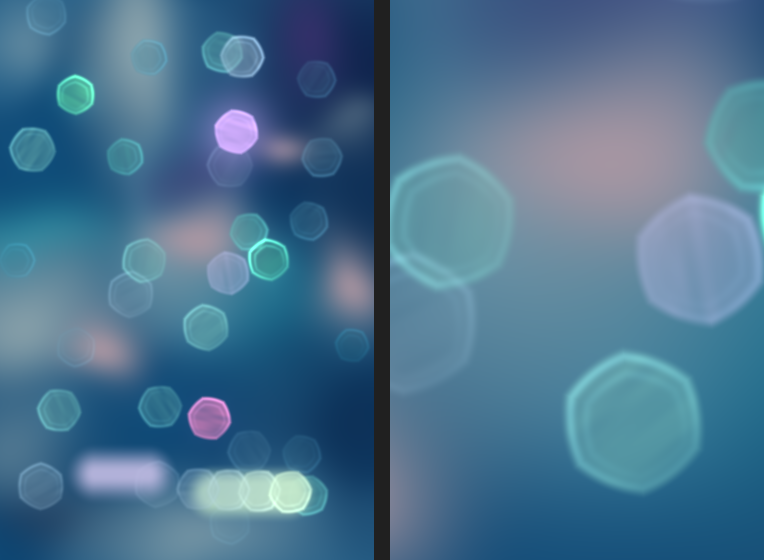
Left: the whole. Right: its middle third, enlarged.
Write a Shadertoy shader that draws this background.

```glsl
// Soft teal and navy bokeh: blurred washes of light with hexagonal lens discs.

// Units: canvas width = 1, origin at the lower left.
const vec3 NAVY   = vec3(0.05, 0.18, 0.33);
const vec3 INK    = vec3(0.06, 0.13, 0.29);
const vec3 BLUE   = vec3(0.15, 0.39, 0.55);
const vec3 DEEP   = vec3(0.04, 0.27, 0.45);
const vec3 TEAL   = vec3(0.13, 0.50, 0.60);
const vec3 MIST   = vec3(0.59, 0.67, 0.69);
const vec3 ROSE   = vec3(0.70, 0.60, 0.64);
const vec3 PLUM   = vec3(0.23, 0.19, 0.43);
const vec3 MINT   = vec3(0.36, 0.87, 0.66);
const vec3 CREAM  = vec3(0.75, 0.89, 0.77);
const vec3 VIOLET = vec3(0.79, 0.64, 0.96);
const vec3 PINK   = vec3(0.86, 0.50, 0.74);
const vec3 SILVER = vec3(0.60, 0.72, 0.80);

const float DISC_RADIUS = 0.056;
const float EDGE = 0.005;          // softness of disc borders
const float RIM_WIDTH = 0.0045;
const float WARP = 0.07;           // irregularity of the washes
const ivec2 SCATTER_GRID = ivec2(4, 6);

float hash(vec2 p) {
    vec3 q = fract(p.xyx * vec3(0.1031, 0.1030, 0.0973));
    q += dot(q, q.yzx + 33.33);
    return fract((q.x + q.y) * q.z);
}

float noise(vec2 p) {
    vec2 i = floor(p), f = fract(p);
    f = f * f * (3.0 - 2.0 * f);
    return mix(mix(hash(i), hash(i + vec2(1, 0)), f.x),
               mix(hash(i + vec2(0, 1)), hash(i + vec2(1, 1)), f.x), f.y);
}

mat2 rotation(float a) {
    return mat2(cos(a), sin(a), -sin(a), cos(a));
}

// Rounded hexagon, halfway between a circle and a six-blade aperture
float aperture(vec2 q) {
    vec2 a = abs(q);
    return mix(length(q), max(dot(a, vec2(0.866, 0.5)), a.y), 0.45);
}

// Wide gaussian patch of colour
void wash(inout vec3 col, vec2 q, vec2 size, vec3 tint, float amount) {
    q /= size;
    col = mix(col, tint, amount * exp(-dot(q, q)));
}

// Lens disc: grained fill, uneven bright rim and a faint halo
void disc(inout vec3 col, vec2 q, float r, vec3 tint, float fill, float rim, float seed) {
    q = rotation(seed) * q;
    float d = aperture(q) - r;
    float inside = smoothstep(EDGE, -EDGE, d);
    float grain = noise(q * vec2(18.0, 85.0) + seed * 17.0);
    float side = 0.5 + 0.5 * q.y / (length(q) + 0.001);
    float ring = (d + 0.005) / RIM_WIDTH;
    float inner = (d + 0.014 + 0.006 * side) / RIM_WIDTH;
    float glint = exp(-ring * ring) + 0.35 * exp(-inner * inner);
    col = mix(col, tint, inside * fill * (0.75 + 0.35 * grain));
    col += tint * rim * glint * (0.25 + 0.75 * side);
    col += tint * rim * 0.12 * exp(-max(d, 0.0) * 32.0) * (1.0 - inside);
}

// Horizontal smear of merged lights
void lightBar(inout vec3 col, vec2 q, float halfLength, float r, float blur, vec3 tint, float amount) {
    float d = length(vec2(max(abs(q.x) - halfLength, 0.0), q.y)) - r;
    col = mix(col, tint, amount * smoothstep(blur, -blur, d));
}

vec3 backdrop(vec2 p) {
    vec2 w = p + WARP * (vec2(noise(p * 5.0), noise(p * 5.0 + 31.0)) - 0.5);
    vec3 col = mix(DEEP, BLUE, smoothstep(0.15, 0.75, noise(w * vec2(4.0, 3.0) + 7.0)));
    // Shade
    wash(col, w - vec2(1.00, 1.30), vec2(0.42, 0.40), INK, 0.95);
    wash(col, w - vec2(1.02, 0.95), vec2(0.26, 0.28), NAVY, 0.9);
    wash(col, w - vec2(0.95, 0.35), vec2(0.30, 0.28), NAVY, 0.85);
    wash(col, w - vec2(0.08, 1.15), vec2(0.22, 0.13), DEEP, 0.8);
    wash(col, w - vec2(0.14, 0.12), vec2(0.16, 0.12), NAVY, 0.8);
    wash(col, w - vec2(0.84, 1.40), vec2(0.10, 0.13), PLUM, 0.75);
    wash(col, w - vec2(0.52, 1.00), vec2(0.12, 0.11), PLUM, 0.55);
    // Teal and mist
    wash(col, w - vec2(0.08, 0.86), vec2(0.26, 0.12), TEAL, 0.9);
    wash(col, w - vec2(0.70, 0.68), vec2(0.22, 0.15), TEAL, 0.6);
    wash(col, w - vec2(0.35, 1.36), vec2(0.11, 0.28), MIST, 0.85);
    wash(col, w - vec2(0.07, 1.40), vec2(0.14, 0.12), MIST, 0.45);
    wash(col, w - vec2(0.06, 0.64), vec2(0.28, 0.18), MIST, 0.85);
    wash(col, w - vec2(0.48, 0.78), vec2(0.18, 0.16), MIST, 0.5);
    wash(col, w - vec2(0.05, 0.30), vec2(0.16, 0.14), MIST, 0.45);
    wash(col, w - vec2(0.50, 0.06), vec2(0.28, 0.15), MIST, 0.65);
    wash(col, w - vec2(0.40, 0.50), vec2(0.11, 0.10), DEEP, 0.75);
    // Warm patches
    wash(col, w - vec2(0.53, 0.86), vec2(0.11, 0.07), ROSE, 0.85);
    wash(col, w - vec2(0.29, 0.57), vec2(0.09, 0.08), ROSE, 0.85);
    wash(col, w - vec2(0.93, 0.74), vec2(0.09, 0.12), ROSE, 0.85);
    wash(col, w - vec2(0.77, 1.10), vec2(0.08, 0.06), ROSE, 0.65);
    wash(col, w - vec2(0.94, 1.18), vec2(0.08, 0.07), MIST, 0.35);
    return col;
}

// Faint discs, one jittered in each grid cell
void scatterDiscs(inout vec3 col, vec2 p, vec2 canvas) {
    for (int k = 0; k < SCATTER_GRID.x * SCATTER_GRID.y; k++) {
        vec2 cell = vec2(k % SCATTER_GRID.x, k / SCATTER_GRID.x);
        vec2 jitter = vec2(hash(cell + 3.7), hash(cell + 19.3));
        vec2 center = (cell + 0.1 + 0.8 * jitter) / vec2(SCATTER_GRID) * canvas;
        float pick = hash(cell + 41.9), power = hash(cell + 67.1);
        vec3 tint = mix(mix(TEAL, SILVER, pick), MINT, 0.4 * step(0.72, power));
        disc(col, p - center, DISC_RADIUS * mix(0.8, 1.1, pick), tint,
             mix(0.12, 0.5, power * power), mix(0.04, 0.22, power), 6.0 * pick);
    }
}

void mainImage(out vec4 fragColor, in vec2 fragCoord) {
    vec2 p = fragCoord / iResolution.x;
    vec3 col = backdrop(p);
    scatterDiscs(col, p, iResolution.xy / iResolution.x);

    // Row of merged lights near the bottom
    lightBar(col, p - vec2(0.325, 0.23), 0.07, 0.045, 0.04, mix(VIOLET, MIST, 0.55) + 0.08, 0.9);
    lightBar(col, p - vec2(0.67, 0.178), 0.10, 0.052, 0.03, CREAM, 0.85);
    for (float i = 0.0; i < 4.0; i++)
        disc(col, p - vec2(0.53 + 0.082 * i, 0.19 - 0.003 * i), DISC_RADIUS,
             mix(SILVER, CREAM + 0.05, i / 3.0), 0.3 + 0.12 * i, 0.08 + 0.04 * i, i);

    // Vivid accents
    wash(col, p - vec2(0.632, 1.145), vec2(0.10), VIOLET, 0.5);
    disc(col, p - vec2(0.632, 1.145), 0.057, VIOLET + 0.05, 0.95, 0.12, 0.3);
    disc(col, p - vec2(0.202, 1.244), 0.051, MINT, 0.65, 0.45, 0.5);
    disc(col, p - vec2(0.718, 0.803), 0.055, MINT, 0.35, 0.65, 5.6);
    disc(col, p - vec2(0.560, 0.379), 0.056, PINK, 0.75, 0.35, 0.2);
    disc(col, p - vec2(0.648, 1.346), 0.057, SILVER, 0.55, 0.35, 1.1);
    disc(col, p - vec2(0.610, 0.767), 0.056, mix(SILVER, VIOLET, 0.35), 0.5, 0.08, 1.4);

    fragColor = vec4(clamp(col, 0.0, 1.0), 1.0);
}
```
